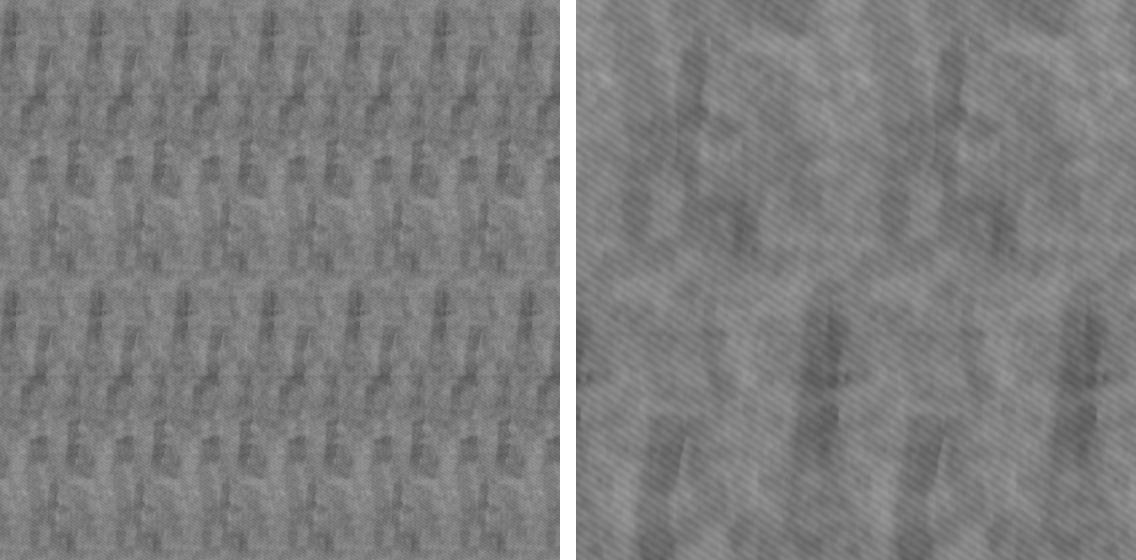
Left, the full canvas; right, a detail of the centre.
A WebGL 1 fragment shader for this texture:

```glsl
precision highp float;
// Worn grey twill cloth: a tall smudged tile repeated 6.5 times across, twice up.
// Wrapping cellular noise mottles the tile, dark leaning streaks and pale flecks
// mark it, and a fine diagonal weave covers everything.

uniform vec2 u_resolution;

const vec2 REPEATS = vec2(6.508, 2.0);
const vec2 TWILL = vec2(18.0, 88.0); // weave ridges per tile, across and up
const float TAU = 6.28319;
const float CLOTH_GREY = 0.497;

float hash(vec2 p, float seed) {
  return fract(sin(dot(p, vec2(12.99, 78.23)) + seed * 3.71) * 4375.85);
}

// Offset from a centre, wrapped to the nearest copy of the tile.
vec2 wrapOffset(vec2 p, vec2 centre) {
  vec2 d = p - centre;
  return d - floor(d + 0.5);
}

// Smooth cellular noise around zero: each jittered cell point spreads its tone.
float blotches(vec2 tile, vec2 cells, float seed) {
  vec2 p = tile * cells;
  vec2 cell = floor(p);
  float total = 0.0;
  float weights = 0.0;
  for (int j = -1; j <= 1; j++) {
    for (int i = -1; i <= 1; i++) {
      vec2 corner = cell + vec2(float(i), float(j));
      vec2 id = mod(corner, cells);
      vec2 jitter = vec2(hash(id, seed), hash(id, seed + 1.0));
      vec2 d = p - corner - 0.15 - 0.7 * jitter;
      float w = exp(-6.0 * dot(d, d));
      total += w * (hash(id, seed + 2.0) - 0.5);
      weights += w;
    }
  }
  return total / weights;
}

// Soft leaning bar, 1 inside and 0 outside.
float streak(vec2 tile, vec2 centre, vec2 halfSize, float lean) {
  vec2 d = wrapOffset(tile, centre);
  d.x -= lean * d.y;
  vec2 cover = 1.0 - smoothstep(0.65 * halfSize, 1.3 * halfSize, abs(d));
  return cover.x * cover.y;
}

// Small pale ovals scattered over the tile.
float flecks(vec2 tile) {
  float light = 0.0;
  for (int i = 0; i < 16; i++) {
    vec2 id = vec2(float(i), 4.0);
    vec2 centre = vec2(hash(id, 1.0), hash(id, 2.0));
    vec2 radius = vec2(0.055, 0.011) * (0.7 + 0.6 * hash(id, 3.0));
    vec2 d = wrapOffset(tile, centre) / radius;
    light += exp(-dot(d, d));
  }
  return light;
}

// Thin horizontal crease at a given height.
float crease(float height, float at) {
  float d = (height - at) / 0.004;
  return exp(-d * d);
}

// Dark worn marks; the factor before each is its strength.
float wornMarks(vec2 p) {
  float dark = 1.0 * streak(p, vec2(0.11, 0.868), vec2(0.085, 0.105), 0.35);
  dark += 0.9 * streak(p, vec2(0.49, 0.740), vec2(0.070, 0.11), 0.35);
  dark += 1.0 * streak(p, vec2(0.85, 0.415), vec2(0.070, 0.085), 0.30);
  dark += 0.8 * streak(p, vec2(0.45, 0.395), vec2(0.100, 0.045), 0.0);
  dark += 0.9 * streak(p, vec2(0.61, 0.200), vec2(0.055, 0.09), 0.25);
  dark += 0.6 * streak(p, vec2(0.72, 0.058), vec2(0.150, 0.03), 0.0);
  dark += 0.5 * streak(p, vec2(0.90, 0.620), vec2(0.050, 0.08), 0.30);
  dark += 0.5 * streak(p, vec2(0.30, 0.570), vec2(0.060, 0.07), 0.35);
  return dark;
}

// Diagonal ridges, faded when too fine for the canvas.
float twill(vec2 tile, float resolution) {
  float density = length(TWILL * REPEATS) / resolution;
  float fade = 1.0 - smoothstep(0.45, 0.6, density);
  return fade * sin(TAU * dot(tile, TWILL));
}

void main() {
  vec2 uv = gl_FragCoord.xy / u_resolution;
  vec2 tile = fract(uv * REPEATS);

  // Mottling, from tall stains to short smears and grain
  float stains = blotches(tile, vec2(8.0, 7.0), 1.0);
  float patches = blotches(tile, vec2(9.0, 24.0), 7.0);
  float smears = blotches(tile, vec2(9.0, 56.0), 13.0);
  float fibres = blotches(tile, vec2(32.0, 48.0), 19.0);
  float grain = blotches(tile, vec2(48.0, 120.0), 25.0);
  float grey = CLOTH_GREY + 0.055 * stains + 0.075 * patches;
  grey += 0.050 * smears + 0.045 * fibres + 0.035 * grain;

  // Broad bands of wear up the tile
  grey += 0.009 * cos(2.0 * TAU * (tile.y - 0.32));

  // Marks with edges roughened by the mottling
  vec2 rough = tile + vec2(0.03 * patches + 0.03 * fibres, 0.02 * smears);
  grey -= 0.085 * wornMarks(rough);
  grey += 0.035 * flecks(rough);
  grey -= 0.020 * (crease(tile.y, 0.935) + crease(tile.y, 0.654));

  // Weave on top
  grey += 0.019 * twill(tile, u_resolution.y);
  gl_FragColor = vec4(vec3(grey), 1.0);
}
```
